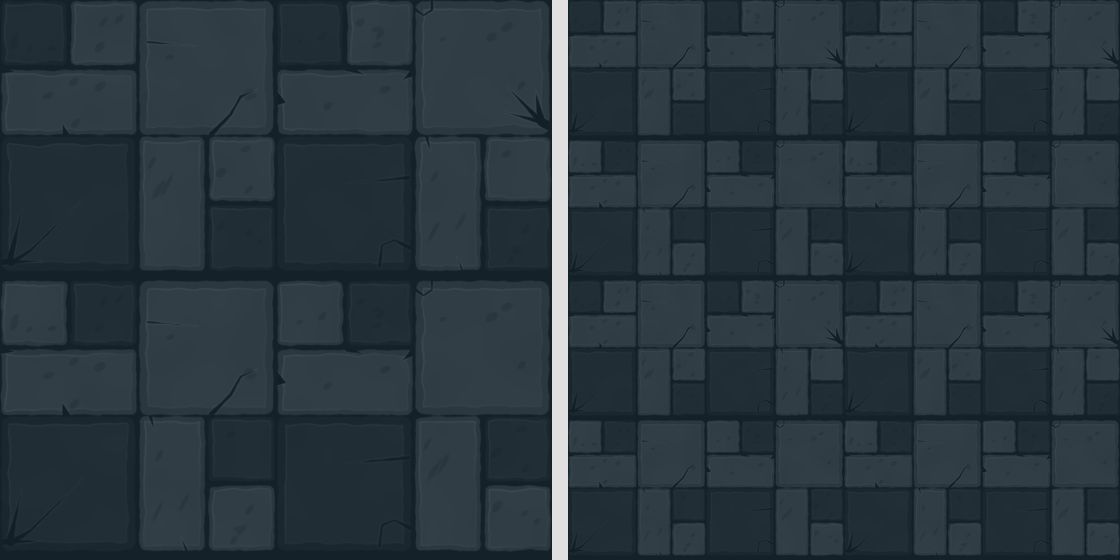
Left: one tile. Right: repeated 2 by 2.
This texture is drawn by a Shadertoy shader. Its source:

```glsl
// Worn slate paving: a 4 x 4 checker of big slabs and split cells (a long slab plus
// two small stones). Stones are rounded boxes with noisy edges and a bevelled rim;
// tapered strokes cut the cracks and hashed ellipses add the pits.
#define CELLS 4.0
#define LIGHT vec3(.19, .24, .27)
#define DARK  vec3(.128, .178, .208)
#define GROUT vec3(.08, .13, .16)
#define ROW_SPLIT .97   // height of the upper row in each pair of rows
#define HALF_GAP .017   // half the joint inside a split cell
#define WOBBLE .014     // roughness of the stone edges
#define PITS 4

vec2 hash2(vec2 p) {
  vec3 a = fract(p.xyx * vec3(.1031, .1030, .0973));
  a += dot(a, a.yzx + 33.33);
  return fract((a.xx + a.yz) * a.zy);
}

float corner(vec2 i, vec2 f, vec2 o, float period) {
  return dot(hash2(mod(i + o, period) + 3.) * 2. - 1., f - o);
}

// Gradient noise that wraps over the whole canvas
float noise(vec2 p, float freq) {
  float n = CELLS * freq;
  vec2 i = floor(p * freq), f = fract(p * freq), u = f * f * (3. - 2. * f);
  return mix(mix(corner(i, f, vec2(0), n), corner(i, f, vec2(1, 0), n), u.x),
             mix(corner(i, f, vec2(0, 1), n), corner(i, f, vec2(1), n), u.x), u.y);
}

float roundBox(vec2 p, vec2 halfSize, float r) {
  vec2 q = abs(p) - halfSize + r;
  return length(max(q, 0.)) + min(max(q.x, q.y), 0.) - r;
}

// Joins to d a stroke from s.xy to s.zw whose half width runs from wa to wb
void cut(inout float d, vec2 p, vec4 s, float wa, float wb) {
  vec2 ba = s.zw - s.xy;
  float h = clamp(dot(p - s.xy, ba) / dot(ba, ba), 0., 1.);
  d = min(d, length(p - s.xy - ba * h) - mix(wa, wb, h));
}

// Cracks and notches of one cell; l runs right and down from its upper left corner
float cracks(vec2 l, float kind, bool odd, bool big, float row) {
  float d = 1.;
  if (big && kind == 1.) {          // bent crack and a scratch
    cut(d, l, vec4(.53, .96, .67, .82), .016, .008);
    cut(d, l, vec4(.67, .82, .745, .69), .009, .007);
    cut(d, l, vec4(.745, .69, .865, .635), .007, -.003);
    cut(d, l, vec4(.07, .3, .43, .33), .006, -.006);
  } else if (big && kind == 3.) {   // chipped corner, splayed cracks
    cut(d, l, vec4(0, .06, .07, .11), .012, .006);
    cut(d, l, vec4(.07, .11, .13, .07), .006, .006);
    cut(d, l, vec4(.13, .07, .13, 0), .006, .009);
    if (row == 0.) {
      cut(d, l, vec4(.92, .87, .68, .625), .024, -.004);
      cut(d, l, vec4(.92, .87, .88, .645), .03, -.004);
      cut(d, l, vec4(.92, .87, .65, .8), .02, -.004);
      cut(d, l, vec4(.92, .87, .98, .9), .03, .03);
    }
  } else if (big && kind == 0.) {   // cracks fanning from the lower left
    cut(d, l, vec4(.07, .9, .16, .52), .024, -.004);
    cut(d, l, vec4(.08, .91, .22, .82), .022, .008);
    cut(d, l, vec4(.22, .82, .6, .45), .008, -.004);
    cut(d, l, vec4(.03, .9, .3, .895), .022, -.003);
  } else if (big) {                 // scratch and a broken corner
    cut(d, l, vec4(.96, .3, .51, .34), .012, -.005);
    cut(d, l, vec4(.75, .93, .77, .78), .009, .005);
    cut(d, l, vec4(.77, .78, .86, .745), .005, .006);
    cut(d, l, vec4(.86, .745, .97, .8), .006, .014);
  } else if (odd && kind == 3.) {   // nicks at both ends of a tall slab
    cut(d, l, vec4(.09, 0, .12, .11), .012, -.003);
    cut(d, l, vec4(.35, .96, .31, .86), .008, -.004);
  } else if (!odd && kind == 0.) {  // notches in a wide slab
    cut(d, l, vec4(.48, .97, .455, .89), .028, .002);
    cut(d, l, vec4(.01, .5, .1, .51), .024, 0.);
  } else if (!odd) {
    cut(d, l, vec4(0, .71, .06, .73), .05, .008);
    cut(d, l, vec4(.52, .485, .64, .535), .025, -.002);
    cut(d, l, vec4(.99, .52, .92, .57), .025, 0.);
  }
  return d;
}

void mainImage(out vec4 fragColor, in vec2 fragCoord) {
  vec2 uv = fragCoord / iResolution.xy, p = vec2(uv.x, 1. - uv.y) * CELLS;
  float px = CELLS / iResolution.y;

  // Cell and position within it
  float pairY = mod(p.y, 2.), lower = step(ROW_SPLIT, pairY);
  float row = 2. * floor(p.y / 2.) + lower, col = floor(p.x);
  vec2 l = vec2(fract(p.x), pairY - lower * ROW_SPLIT);
  bool odd = lower > .5, big = mod(col + row, 2.) > .5;
  float kind = odd && !big ? mod(col + row - 1., 4.) : col;

  // Bounds and shade of the stone
  vec2 lo = vec2(.012, .008), hi = vec2(big ? .978 : .988, .962), mid = vec2(.499, .483);
  bool dark = big && odd, slab = false;
  float stone = 0.;
  if (!big) {
    vec2 side = step(mid, l);
    slab = odd ? side.x < .5 : side.y > .5;
    vec2 split = slab ? vec2(lower, 1. - lower) : vec2(1);
    lo = mix(lo, mid + HALF_GAP, split * side);
    hi = mix(hi, mid - HALF_GAP, split * (1. - side));
    float second = odd ? side.y : side.x;
    stone = slab ? 0. : 1. + second;
    dark = !slab && second == (row == 1. || row == 2. ? 1. : 0.);
  }
  vec2 q = l - .5 * (lo + hi);
  float rough = noise(p, 9.) + .5 * noise(p + .37, 22.);
  float edge = roundBox(q, .5 * (hi - lo), big ? .06 : .04) + WOBBLE * rough;
  float face = edge + (big ? .052 : slab ? .03 : .022) + .022 * noise(p + .71, 6.);
  vec3 body = (dark ? DARK : LIGHT) * (1. + .05 * noise(p, 3.));

  // Pits
  float pit = 0.;
  for (int i = 0; i < PITS; i++) {
    vec2 seed = vec2(kind * 7. + stone * 31. + 5., lower * 13. + float(i) * 3. + 2.);
    vec2 size = hash2(seed + 50.), c = l - mix(lo, hi, .16 + .68 * hash2(seed));
    c.x += .5 * c.y;
    vec2 r = slab && odd ? vec2(.018, .03 + .045 * size.y) : .014 + .024 * size;
    float e = (length(c / r) - 1. + .5 * rough) * min(r.x, r.y);
    pit = max(pit, (1. - smoothstep(-px, px, e)) * step(.3, size.x));
  }
  if (big && dark) pit = 0.;

  // Face, rim and the bright lip between them
  vec3 color = mix(body, mix(GROUT, body, .7), pit * .8);
  color = mix(color, mix(GROUT, body, dark ? .5 : .8), smoothstep(-px, px, face));
  float lip = .15 - .1 * smoothstep(-.3, .2, q.x + q.y);
  color += body * lip * (1. - smoothstep(0., .012, abs(face + .006)));

  // Cracks with a faint lit lip, then the joints
  float crack = big || slab ? cracks(l, kind, odd, big, row) + .006 * rough : 1.;
  color += body * .08 * (1. - smoothstep(.006, .018, crack));
  color = mix(GROUT * .95, color, smoothstep(-px, px, crack));
  fragColor = vec4(mix(color, GROUT, smoothstep(-px, px, edge)), 1);
}
```
